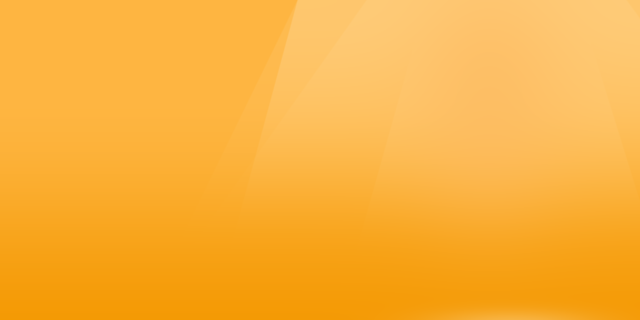
Give the GLSL for this background, as a Shadertoy shader.

```glsl
const vec3 AMBER = vec3(0.957, 0.600, 0.010);
const vec3 HONEY = vec3(0.995, 0.710, 0.255);
const vec3 PEACH = vec3(0.992, 0.725, 0.370);
const vec3 CREAM = vec3(1.000, 0.985, 0.950);

const vec2 GRADIENT_SPAN = vec2(-0.08, 0.70);
const float BEAM_LENGTH = 0.80;

// Beam edges: x at the top, then sideways drift per unit of depth
const vec2 OUTER_EDGE = vec2(0.930, -0.488);
const vec2 MAIN_EDGE = vec2(0.930, -0.270);
const vec2 INNER_EDGE = vec2(1.146, -0.710);
const vec2 CORE_LEFT = vec2(1.333, -0.280);
const vec2 CORE_RIGHT = vec2(1.805, 0.310);
const vec2 CORNER_EDGE = vec2(1.958, 0.730);

const float OUTER_LIGHT = 0.085;
const float MAIN_LIGHT = 0.165;
const float INNER_LIGHT = 0.055;
const float CORE_LIGHT = 0.045;

const vec2 HALO_CENTER = vec2(1.53, 0.70);
const vec2 HALO_RADIUS = vec2(0.24, 0.36);
const float HALO_STRENGTH = 0.60;
const vec2 FLOOR_CENTER = vec2(1.60, -0.015);
const vec2 FLOOR_RADIUS = vec2(0.26, 0.045);
const float FLOOR_STRENGTH = 0.29;

// Coverage of the half-plane to the right of a slanted edge
float rightOf(vec2 p, vec2 edge) {
    float gap = p.x - edge.x - edge.y * (1.0 - p.y);
    float distanceToEdge = gap / length(vec2(1.0, edge.y));
    float blur = 1.0 / iResolution.y;
    return smoothstep(-blur, blur, distanceToEdge);
}

float softGlow(vec2 p, vec2 center, vec2 radius) {
    vec2 q = (p - center) / radius;
    return exp(-dot(q, q));
}

void mainImage(out vec4 fragColor, in vec2 fragCoord) {
    vec2 p = fragCoord / iResolution.xy * vec2(2.0, 1.0);
    float depth = 1.0 - p.y;

    // Vertical background gradient
    float rise = smoothstep(GRADIENT_SPAN.x, GRADIENT_SPAN.y, p.y);
    vec3 color = mix(AMBER, HONEY, rise);

    // Overlapping light beams that fade with depth
    float fade = 1.0 - smoothstep(0.0, BEAM_LENGTH, depth);
    float mainBeam = rightOf(p, MAIN_EDGE);
    float innerBeam = rightOf(p, INNER_EDGE) * (1.0 - rightOf(p, CORNER_EDGE));
    float coreBeam = rightOf(p, CORE_LEFT) * (1.0 - rightOf(p, CORE_RIGHT));
    float coreFade = smoothstep(0.08, 0.40, depth)
                   * (1.0 - smoothstep(0.45, 0.82, depth));
    float light = fade * (OUTER_LIGHT * rightOf(p, OUTER_EDGE)
                        + MAIN_LIGHT * mainBeam
                        + INNER_LIGHT * innerBeam);
    light += CORE_LIGHT * coreBeam * coreFade;
    color = mix(color, CREAM, light);

    // Warm halo inside the beams
    float halo = softGlow(p, HALO_CENTER, HALO_RADIUS);
    color = mix(color, PEACH, HALO_STRENGTH * halo * mainBeam);

    // Low glow along the bottom
    float floorGlow = softGlow(p, FLOOR_CENTER, FLOOR_RADIUS);
    color = mix(color, CREAM, FLOOR_STRENGTH * floorGlow);

    fragColor = vec4(color, 1.0);
}
```
